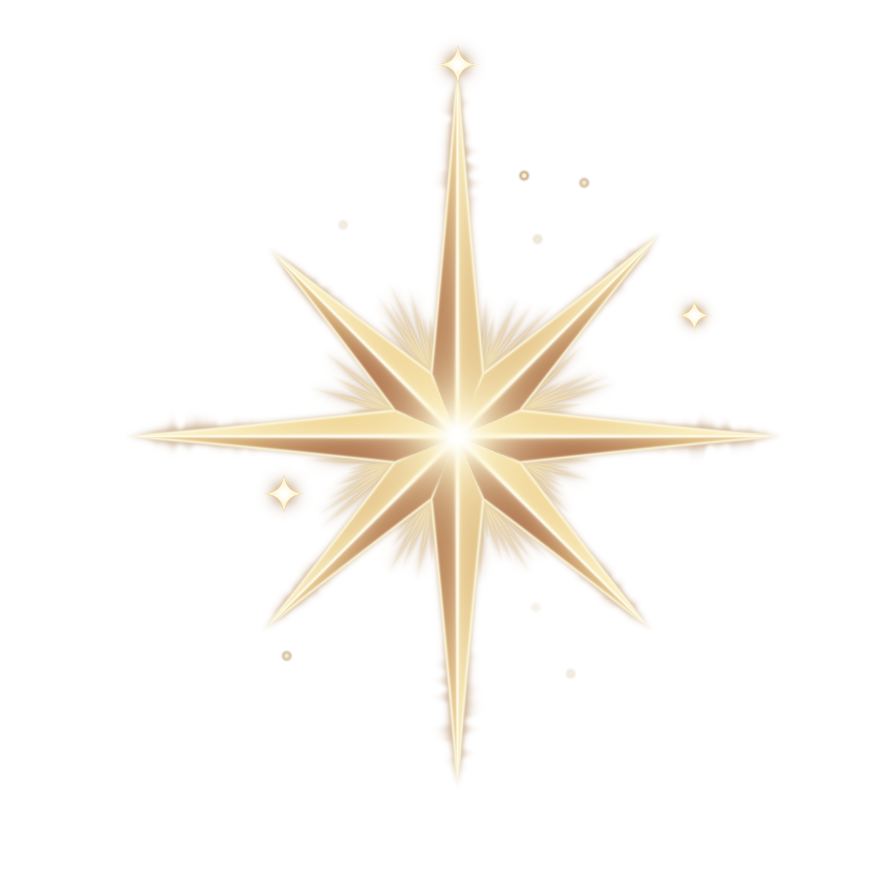
Write a WebGL 2 fragment shader that draws this background.

```glsl
#version 300 es
precision highp float;
// An eight-pointed golden star with faceted rays, feathered gaps and small sparkles on white.

uniform vec2 u_resolution;
out vec4 outColor;

const vec3 WHITE = vec3(1.0);
const vec3 CREAM = vec3(0.99, 0.96, 0.80);
const vec3 GOLD = vec3(0.93, 0.81, 0.55);
const vec3 BROWN = vec3(0.70, 0.48, 0.33);
const vec3 SHADOW = vec3(0.70, 0.54, 0.38);

const vec2 CENTER = vec2(0.5105, 0.513);
const vec2 LIGHT_DIR = vec2(0.35, 0.94);
const float SECTOR = 0.78539816;      // angle between rays
const float SHOULDER = 0.070;         // where a ray is widest
const float HALF_WIDTH = 0.029;
const float TAPER = 1.12;
const float CORE_RADIUS = 0.024;
const float GLOW_RADIUS = 0.062;
const int FEATHERS = 7;

// Ray lengths, counter-clockwise from the right
const float RAY_LENGTH[8] = float[8](0.362, 0.321, 0.412, 0.297, 0.370, 0.307, 0.392, 0.306);
// Position and radius
const vec3 SPARKLES[3] = vec3[3](
    vec3(0.511, 0.928, 0.024), vec3(0.775, 0.648, 0.020), vec3(0.317, 0.449, 0.024));
// Position and strength
const vec3 MOTES[7] = vec3[7](
    vec3(0.585, 0.804, 1.0), vec3(0.652, 0.796, 0.8), vec3(0.320, 0.268, 0.8),
    vec3(0.383, 0.749, 0.25), vec3(0.600, 0.733, 0.3), vec3(0.637, 0.248, 0.25),
    vec3(0.598, 0.322, 0.15));

float hash(float n) {
    return fract(sin(n * 12.9898) * 43758.547);
}

float noise(float x) {
    float f = fract(x);
    return mix(hash(floor(x)), hash(floor(x) + 1.0), f * f * (3.0 - 2.0 * f));
}

// Coordinates along and across a given direction
vec2 turnTo(vec2 p, float angle) {
    vec2 axis = vec2(cos(angle), sin(angle));
    return vec2(dot(p, axis), dot(p, vec2(-axis.y, axis.x)));
}

// Fans of fine strokes between the rays
vec3 drawFeathers(vec3 color, vec2 p, float angle) {
    float gap = floor(angle / SECTOR);
    vec2 q = turnTo(p, (gap + 0.5) * SECTOR) - vec2(SHOULDER, 0.0);
    float stroke = 0.0, shade = 0.0;
    for (int i = 0; i < FEATHERS; i++) {
        float seed = (gap + 5.0) * 17.0 + float(i) * 3.1;
        float lean = (float(i) - 3.0) * 0.12 + (hash(seed) - 0.5) * 0.10;
        float len = mix(0.055, 0.122, hash(seed + 1.7));
        vec2 s = turnTo(q, lean);
        float t = s.x / len;
        float body = smoothstep(-0.05, 0.1, t) * smoothstep(1.0, 0.45, t);
        float bend = s.y - 0.003 * t * t * (hash(seed + 4.3) - 0.5);
        float width = 0.0008 + 0.0013 * max(1.0 - t, 0.0);
        stroke = max(stroke, body * exp(-bend * bend / (width * width)));
        shade = max(shade, body * exp(-abs(bend) / 0.0045));
    }
    color = mix(color, SHADOW, 0.65 * shade);
    return mix(color, mix(GOLD, CREAM, 0.6), 0.85 * stroke);
}

// Faceted rays with halo, bright rim and central ridge
vec3 drawRays(vec3 color, vec2 p, float angle, float px) {
    float k = floor(angle / SECTOR + 0.5);
    int ray = (int(k) + 8) % 8;
    float len = RAY_LENGTH[ray];
    vec2 q = turnTo(p, k * SECTOR);
    float t = clamp((q.x - SHOULDER) / (len - SHOULDER), 0.0, 1.0);
    float width = min(HALF_WIDTH * pow(1.0 - t, TAPER), q.x * 0.4142);
    float d = abs(q.y) - width;
    float tipFade = smoothstep(len + 0.004, len - 0.035, q.x);

    // Ragged shadow, widest near the long tips
    float tipBand = smoothstep(0.45, 0.72, t) * smoothstep(1.0, 0.8, t);
    float ragged = noise(q.x * 110.0 + k * 9.0 + sign(q.y) * 31.0);
    float spread = 0.0032 + tipBand * 0.006 * ragged * (ray % 2 == 0 ? 1.0 : 0.35);
    float halo = exp(-pow(max(d, 0.0) / spread, 1.5));
    color = mix(color, SHADOW, halo * tipFade * (0.42 + 0.25 * tipBand));

    // Two facets lit from above
    float side = q.y < 0.0 ? -1.0 : 1.0;
    vec2 normal = side * vec2(-sin(k * SECTOR), cos(k * SECTOR));
    float lit = smoothstep(-0.75, 0.8, dot(normal, LIGHT_DIR));
    vec3 face = mix(BROWN, mix(GOLD, CREAM, 0.25), lit);
    face = mix(face, mix(GOLD, CREAM, lit), 0.75 * smoothstep(0.15, 0.85, t));
    face = mix(face, CREAM, 0.45 * exp(-abs(q.y) / 0.006));
    color = mix(color, face, smoothstep(px, -px, d) * tipFade);

    // Rim and ridge
    float rim = exp(-pow(d / 0.0018, 2.0)) * smoothstep(0.035, 0.075, q.x);
    color = mix(color, mix(CREAM, WHITE, 0.3), 0.85 * rim * tipFade);
    float ridgeWidth = 0.0009 + 0.0022 * (1.0 - q.x / len);
    float ridge = exp(-pow(q.y / max(ridgeWidth, 0.0007), 2.0));
    return mix(color, mix(CREAM, WHITE, 0.65), ridge * smoothstep(len, len - 0.02, q.x));
}

// Four-pointed sparkle with a warm halo
vec3 drawSparkle(vec3 color, vec2 p, float radius, float px) {
    vec2 a = abs(p);
    float r = length(p) / radius;
    float shape = pow(sqrt(a.x) + sqrt(a.y), 2.0) - radius;
    color = mix(color, SHADOW, 0.75 * exp(-pow(r / 0.6, 2.0)));
    color = mix(color, GOLD, 0.65 * smoothstep(0.008, 0.0, shape) * smoothstep(1.1, 0.6, r));
    return mix(color, mix(WHITE, CREAM, smoothstep(0.0, 0.7, r)), smoothstep(2.0 * px, -2.0 * px, shape));
}

// Tiny ringed dot
vec3 drawMote(vec3 color, vec2 p, float strength) {
    float r = length(p);
    color = mix(color, SHADOW, 0.75 * strength * smoothstep(0.0075, 0.003, r));
    return mix(color, CREAM, strength * smoothstep(0.0045, 0.001, r));
}

void main() {
    float scale = min(u_resolution.x, u_resolution.y);
    float px = 1.0 / scale;
    vec2 uv = (gl_FragCoord.xy - 0.5 * u_resolution) / scale + 0.5;
    vec2 p = uv - CENTER;
    float angle = atan(p.y, p.x);
    float r = length(p);

    vec3 color = drawFeathers(WHITE, p, angle);
    color = drawRays(color, p, angle, px);

    // Central glow
    color = mix(color, CREAM, 0.9 * exp(-pow(r / GLOW_RADIUS, 2.0)));
    color = mix(color, WHITE, exp(-pow(r / CORE_RADIUS, 2.0)));

    for (int i = 0; i < 3; i++) color = drawSparkle(color, uv - SPARKLES[i].xy, SPARKLES[i].z, px);
    for (int i = 0; i < 7; i++) color = drawMote(color, uv - MOTES[i].xy, MOTES[i].z);
    outColor = vec4(color, 1.0);
}
```
